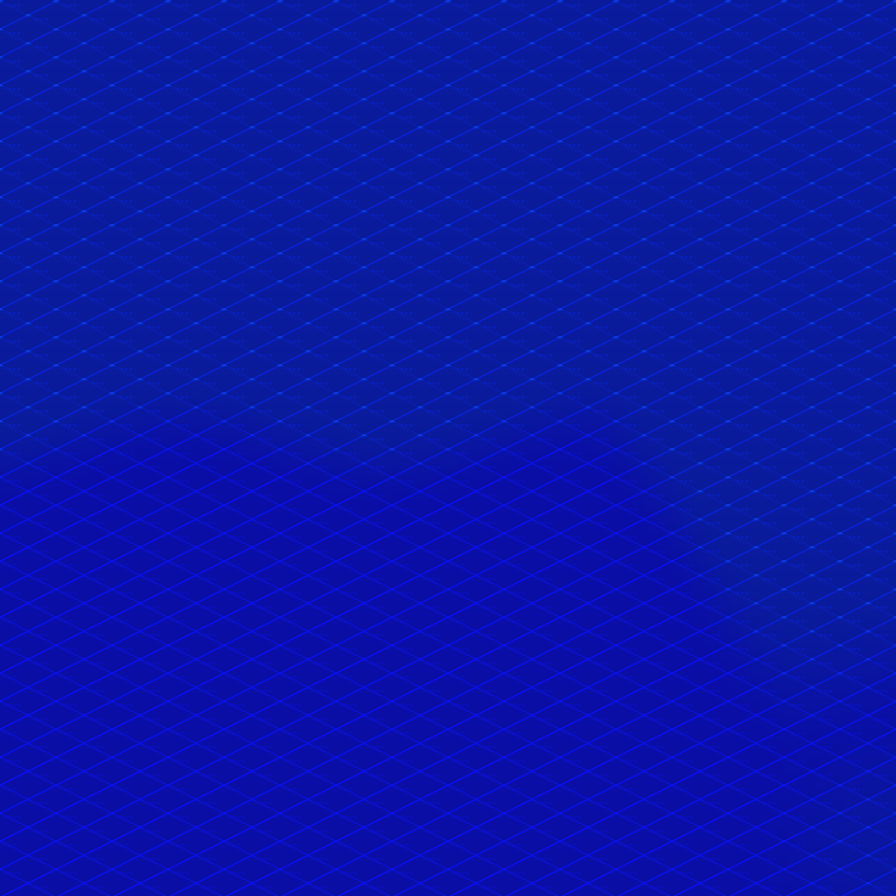
This pattern is drawn by a WebGL 2 fragment shader. Its source:

```glsl
#version 300 es
precision highp float;
// Deep blue lattice of flat diamonds, 16 across and 32 down, over a soft two-tone ground.
// Skewed coordinates turn both line families into integer grid lines; a wavy
// horizon blends the teal-tinted upper field into the purer blue lower one.
#define REPEATS vec2(16.0, 32.0)
#define LATTICE_SHIFT vec2(0.0, 0.044)
#define LINE_HALF_WIDTH 0.0009
#define DASHES_PER_SIDE 8.0
#define HORIZON 0.505
#define HORIZON_SOFTNESS 0.045
#define UPPER_BASE vec3(0.037, 0.106, 0.610)
#define LOWER_BASE vec3(0.038, 0.056, 0.648)
#define UPPER_LINE vec3(0.04, 0.135, 0.85)
#define LOWER_LINE vec3(0.04, 0.065, 0.95)
#define NODE_GLOW vec3(0.04, 0.27, 0.92)

uniform vec2 u_resolution;
out vec4 fragColor;

const float TAU = 6.2831853;

// Signed offset from the nearest integer.
vec2 fromInteger(vec2 v) {
    return fract(v + 0.5) - 0.5;
}

// Crisp antialiased stroke coverage; dist and halfWidth in canvas units.
float stroke(float dist, float halfWidth, float pixel) {
    return 1.0 - smoothstep(halfWidth - 0.28 * pixel, halfWidth + 0.28 * pixel, dist);
}

// 1 in the upper field, 0 in the lower, with a wide dip and a corner patch at right.
float upperField(vec2 uv) {
    float dip = smoothstep(0.65, 0.9, uv.x);
    float edge = HORIZON + 0.025 * cos(TAU * (uv.x - 0.2) / 0.46) - 0.24 * dip;
    float softness = HORIZON_SOFTNESS * (1.0 + smoothstep(0.6, 0.8, uv.x));
    float field = smoothstep(-softness, softness, uv.y - edge);
    float corner = 0.6 * (1.0 - smoothstep(0.02, 0.16, length(uv - vec2(1.0, 0.06))));
    return max(field, corner);
}

void main() {
    vec2 uv = gl_FragCoord.xy / u_resolution;
    float pixel = 1.0 / min(u_resolution.x, u_resolution.y);
    float upper = upperField(uv);

    // Skewed lattice: x counts rising lines, y counts falling lines.
    vec2 p = uv * REPEATS + LATTICE_SHIFT;
    vec2 lattice = vec2(p.x - p.y, p.x + p.y);
    vec2 offset = fromInteger(lattice);
    vec2 dist = abs(offset) / length(REPEATS);

    // Ground with a slight facet gradient inside each diamond.
    vec3 color = mix(LOWER_BASE, UPPER_BASE, upper);
    vec2 facet = fract(lattice) - 0.5;
    color *= 1.0 + 0.025 * (facet.y - facet.x);

    // Rising lines are finely beaded, falling ones fainter and dotted.
    vec2 phase = lattice.yx * DASHES_PER_SIDE + vec2(-0.25, 0.25);
    vec2 bead = 0.5 + 0.5 * cos(phase * TAU);
    float rising = stroke(dist.x, LINE_HALF_WIDTH, pixel) * mix(0.5, 1.0, bead.x);
    float falling = stroke(dist.y, LINE_HALF_WIDTH, pixel) * mix(0.2, 1.0, bead.y);
    falling *= mix(0.9, 0.5, upper);
    vec3 lineColor = mix(LOWER_LINE, UPPER_LINE, upper);
    color = mix(color, lineColor, max(rising, falling));

    // Short dotted ticks just above the middle of each falling side.
    vec2 side = vec2(fract(lattice.x) - 0.5, offset.y);
    vec2 tick = 0.5 * vec2(side.x + side.y, side.y - side.x) - vec2(0.0, 0.11);
    float tickMask = stroke(abs(tick.y) / REPEATS.y, 0.0016, pixel);
    tickMask *= 1.0 - smoothstep(0.12, 0.17, abs(tick.x));
    tickMask *= 0.5 + 0.5 * cos(tick.x * TAU * 12.0);
    color = mix(color, lineColor, tickMask * mix(0.3, 0.55, upper));

    // Crossings catch a small lighter glint, strongest in the upper field.
    float node = 1.0 - smoothstep(0.0003, 0.0028, length(dist));
    color = mix(color, mix(LOWER_LINE, NODE_GLOW, upper), node * mix(0.5, 0.85, upper));

    fragColor = vec4(color, 1.0);
}
```
